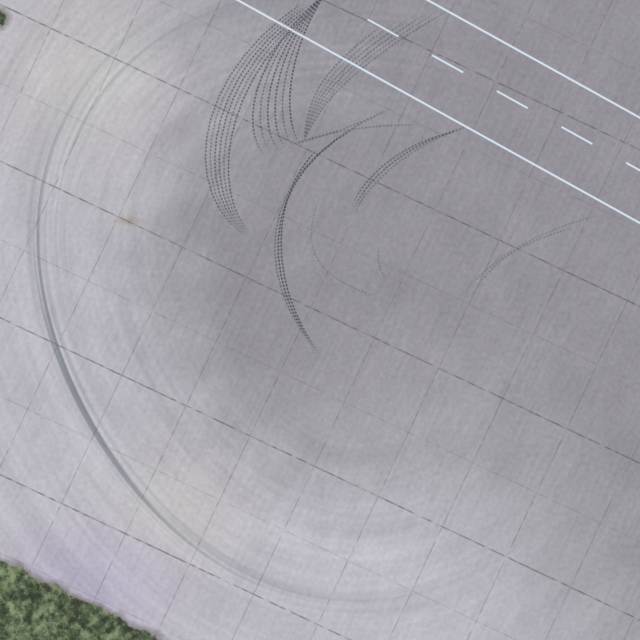
This texture is drawn by a Shadertoy shader. Its source:

```glsl
// Aerial view of a worn concrete apron with tyre marks, painted lines and a grassy corner.

const vec3 WORN_GREY = vec3(0.583, 0.573, 0.60);
const vec3 PALE_GREY = vec3(0.735, 0.728, 0.76);

vec2 hash2(vec2 p) {
  p = vec2(dot(p, vec2(127.1, 311.7)), dot(p, vec2(269.5, 183.3)));
  return fract(sin(p) * 43758.5) * 2.0 - 1.0;
}

float noise(vec2 p) {
  vec2 i = floor(p), f = fract(p), o = vec2(0, 1);
  vec2 u = f * f * (3.0 - 2.0 * f);
  return mix(mix(dot(hash2(i), f), dot(hash2(i + o.yx), f - o.yx), u.x),
    mix(dot(hash2(i + o), f - o), dot(hash2(i + o.yy), f - o.yy), u.x), u.y);
}

float fbm(vec2 p) {
  float sum = 0.0, gain = 0.6;
  for (int i = 0; i < 4; i++) {
    sum += gain * noise(p);
    p = mat2(1.6, 1.2, -1.2, 1.6) * p;
    gain *= 0.55;
  }
  return sum;
}

float stroke(float d, float halfWidth, float px) {
  return 1.0 - smoothstep(max(halfWidth - px, 0.0), halfWidth + px, abs(d));
}

float repeatDist(float x, float start, float period) {
  return (fract((x - start) / period + 0.5) - 0.5) * period;
}

float glow(vec2 p, vec2 center, vec2 size) {
  vec2 d = (p - center) / size;
  return exp(-dot(d, d));
}

vec2 bezier(mat4x2 c, float t) {
  float s = 1.0 - t;
  return c * vec4(s * s * s, 3.0 * s * s * t, 3.0 * s * t * t, t * t * t);
}

// Dotted tread print along one cubic curve
float tyreMark(vec2 p, mat4x2 c, float px) {
  vec2 lo = min(min(c[0], c[1]), min(c[2], c[3])) - 0.01;
  vec2 hi = max(max(c[0], c[1]), max(c[2], c[3])) + 0.01;
  if (any(lessThan(p, lo)) || any(greaterThan(p, hi))) return 0.0;
  float best = 1.0, along = 0.0, len = 0.0;
  vec2 a = c[0];
  for (int i = 1; i <= 14; i++) {
    vec2 b = bezier(c, float(i) / 14.0), ab = b - a;
    float h = clamp(dot(p - a, ab) / dot(ab, ab), 0.0, 1.0);
    float d = length(p - a - ab * h), seg = length(ab);
    if (d < best) { best = d; along = len + h * seg; }
    len += seg;
    a = b;
  }
  float dots = 0.6 + 0.4 * sin(along / 0.0009), t = along / len;
  return stroke(best, 0.001, px) * dots * smoothstep(0.0, 0.08, t) * (1.0 - smoothstep(0.8, 1.0, t));
}

// Marks spread evenly between two boundary curves
float tyreFan(vec2 p, mat4x2 first, mat4x2 last, int count, float px) {
  float bare = 1.0;
  for (int i = 0; i < count; i++) {
    float f = float(i) / float(count - 1);
    float wear = 0.75 + 0.25 * hash2(vec2(i, count)).x;
    bare *= 1.0 - wear * tyreMark(p, first * (1.0 - f) + last * f, px);
  }
  return 1.0 - bare;
}

float allTyreMarks(vec2 p, float px) {
  float ink = 0.75 * tyreFan(p, mat4x2(.48,0, .286,.124, .28,.326, .405,.38),
    mat4x2(.5,.01, .336,.124, .325,.326, .405,.375), 6, px);
  ink = max(ink, 0.9 * tyreFan(p, mat4x2(.508,-.01, .39,.09, .371,.208, .42,.25),
    mat4x2(.508,-.01, .449,.078, .436,.195, .475,.232), 6, px));
  ink = max(ink, 0.5 * tyreFan(p, mat4x2(.475,.225, .49,.17, .55,.1, .72,.005),
    mat4x2(.475,.225, .48,.15, .5,.11, .61,.03), 6, px));
  ink = max(ink, 0.6 * tyreFan(p, mat4x2(.455,.226, .53,.2, .59,.195, .665,.195),
    mat4x2(.455,.226, .52,.21, .57,.19, .62,.165), 2, px));
  ink = max(ink, 0.85 * tyreFan(p, mat4x2(.612,.169, .375,.27, .4,.45, .51,.568),
    mat4x2(.5,.23, .42,.3, .416,.45, .505,.56), 3, px));
  ink = max(ink, 0.6 * tyreFan(p, mat4x2(.736,.195, .638,.228, .573,.286, .547,.345),
    mat4x2(.715,.205, .61,.225, .55,.3, .55,.33), 3, px));
  ink = max(ink, 0.45 * tyreFan(p, mat4x2(.94,.335, .82,.365, .755,.417, .72,.465),
    mat4x2(.9,.355, .8,.38, .76,.42, .735,.465), 2, px));
  return max(ink, 0.4 * tyreFan(p, mat4x2(.497,.313, .471,.39, .488,.436, .607,.469),
    mat4x2(.592,.387, .588,.41, .596,.43, .607,.44), 2, px));
}

void mainImage(out vec4 fragColor, in vec2 fragCoord) {
  float px = 1.0 / iResolution.y;
  vec2 p = vec2(fragCoord.x, iResolution.y - fragCoord.y) * px; // y runs down
  vec2 slab = vec2(dot(p, vec2(0.904, 0.427)), dot(p, vec2(-0.427, 0.904)));
  float blotch = fbm(p * 12.0), grain = fbm(p * 140.0);

  // Pale turning circle with concentric sweeps
  vec2 rel = p - vec2(0.56, 0.423);
  float r = length(rel), angle = atan(-rel.y, -rel.x);
  float ring = r - 0.5 - 0.02 * sin(3.0 * angle);
  float leftSide = 1.0 - smoothstep(1.5, 2.6, abs(angle));
  float pale = smoothstep(0.17, 0.47, r + 0.06 * blotch) * smoothstep(-0.27, 0.23, dot(rel, vec2(-0.85, 0.53)));
  float sweep = noise(vec2(ring * 32.0, angle)) + 0.8 * noise(vec2(ring * 120.0, angle * 2.0));
  vec3 col = mix(WORN_GREY, PALE_GREY, pale) + 0.045 * blotch + 0.06 * grain;
  col += 0.05 * sweep * leftSide * smoothstep(0.15, 0.35, r);
  col += 0.03 * noise(slab * vec2(170.0, 16.0));

  // Cream, lavender, pale and rust stains
  col += vec3(0.03, 0.03, 0.0) * (glow(p, vec2(0.13, 0.12), vec2(0.13)) + glow(p, vec2(0.27, 0.81), vec2(0.1)));
  col -= vec3(0.02, 0.04, -0.01) * glow(p, vec2(0.15, 0.9), vec2(0.13, 0.07));
  col += 0.04 * glow(p, vec2(0.62, 0.64), vec2(0.18, 0.12));
  col -= vec3(0.04, 0.08, 0.12) * glow(p, vec2(0.2, 0.345), vec2(0.018, 0.007));

  // Dark rubber arc around the circle
  float streak = smoothstep(-0.35, 0.4, noise(vec2(ring * 190.0, angle)));
  float arc = glow(vec2(ring, angle), vec2(0, -0.35), vec2(0.014, 0.8));
  arc += 0.35 * glow(vec2(ring, angle), vec2(-0.035, 0.7), vec2(0.022, 0.8));
  col = mix(col, vec3(0.45, 0.47, 0.51), 0.75 * arc * streak);

  // Weathered slab joints
  float joint = 0.5 * stroke(repeatDist(slab.y, 0.006, 0.2214), 0.0009, px);
  joint = max(joint, 0.15 * stroke(repeatDist(slab.y, 0.1167, 0.2214), 0.0007, px));
  joint = max(joint, 0.24 * stroke(repeatDist(slab.x, 0.0905, 0.1107), 0.0007, px));
  col = mix(col, vec3(0.32), joint * smoothstep(-0.5, 0.35, noise(p * 90.0)));
  col = mix(col, vec3(0.25, 0.25, 0.29), allTyreMarks(p, px));

  // Two painted edge lines and a dashed centre line
  vec2 lane = vec2(dot(p, vec2(0.875, 0.485)), dot(p, vec2(-0.485, 0.875)) + 0.252);
  float dash = stroke(repeatDist(lane.x, 0.545, 0.1155), 0.0277, px) * step(0.5, lane.x);
  float paint = stroke(abs(lane.y) - 0.072, 0.0016, px);
  paint = max(paint, dash * stroke(lane.y, 0.0014, px));
  col = mix(col, vec3(0.86, 0.92, 0.98), paint * 0.94);

  // Grass and scrub at the corners
  float verge = p.y - 0.87 - 0.515 * p.x + 0.02 * fbm(p * 35.0);
  verge = max(verge, 0.013 - length(p - vec2(-0.003, 0.028)) + 0.008 * grain);
  float leaves = fbm(p * 80.0) + 0.5 * fbm(p * 22.0);
  vec3 grass = mix(vec3(0.22, 0.25, 0.2), vec3(0.53, 0.59, 0.45), smoothstep(-0.35, 0.4, leaves));
  col = mix(col, vec3(0.42, 0.39, 0.38), 0.5 * smoothstep(-0.012, 0.0, verge));
  col = mix(col, grass, smoothstep(-px, 0.003 + px, verge));

  fragColor = vec4(clamp(col, 0.0, 1.0), 1.0);
}
```
